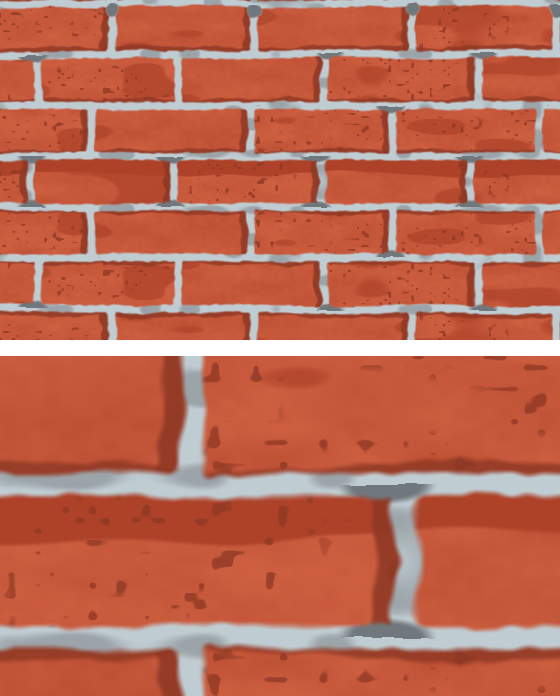
Top, the full canvas; bottom, a detail of the centre.
Write a Shadertoy shader that draws this texture.

```glsl
const float PITCH = 0.431;  // brick length
const float ROW = 0.15;     // course height

float hash(vec2 p) {
    vec3 q = fract(p.xyx * 0.1031);
    q += dot(q, q.yzx + 33.33);
    return fract((q.x + q.y) * q.z);
}

float noise(vec2 p) {
    vec2 i = floor(p), f = fract(p);
    f = f * f * (3.0 - 2.0 * f);
    return mix(mix(hash(i), hash(i + vec2(1, 0)), f.x),
               mix(hash(i + vec2(0, 1)), hash(i + vec2(1, 1)), f.x), f.y);
}

float below(float edge, float soft, float x) {
    return 1.0 - smoothstep(edge - soft, edge + soft, x);
}

// Position of an upright joint, in brick lengths
float jointAt(float i, float row) {
    return i + 0.1 * hash(vec2(i, row) + 7.0);
}

void mainImage(out vec4 fragColor, in vec2 fragCoord) {
    vec2 uv = fragCoord / iResolution.y;
    float soft = max(0.0042, 0.8 / iResolution.y);

    // Courses mirror above and below the middle one
    float height = uv.y - 0.4655;
    vec2 p = vec2(uv.x, abs(height));
    vec2 w = p + 0.012 * (vec2(noise(p * vec2(14, 20)), noise(p * vec2(12, 6) + 40.0)) - 0.5)
               + 0.005 * (vec2(noise(p * 60.0), noise(p * 60.0 + 9.0)) - 0.5);

    // Brick cell and distances to its four sides
    float row = floor(w.y / ROW + 0.5);
    float u = w.x / PITCH - vec4(0.14, 0.62, 0.20, 0.73)[int(clamp(row, 0.0, 3.0))];
    float i = floor(u);
    if (u < jointAt(i, row)) i -= 1.0;
    float left = (u - jointAt(i, row)) * PITCH;
    float right = (jointAt(i + 1.0, row) - u) * PITCH;
    float outer = (row + 0.5) * ROW - w.y;
    float inner = w.y - (row - 0.5) * ROW;
    float seed = hash(vec2(i, row) + 31.0);

    // Rounded brick outline, positive inside
    vec2 q = 0.019 - vec2(min(left, right), min(outer, inner));
    float inset = 0.008 - length(max(q, 0.0)) - min(max(q.x, q.y), 0.0);

    // Grey stain where joints meet, round on the outermost course
    float jointSeed = hash(vec2(left < right ? i : i + 1.0, row) + 53.0);
    vec2 junction = vec2(left < right ? left : -right, outer);
    float stain;
    if (row > 2.5) {
        stain = 0.02 - length(junction - vec2(0.0, 0.018));
        inset = min(inset, -stain);
    } else {
        junction.x += (jointSeed - 0.5) * 0.07;
        stain = 0.017 * step(0.25, jointSeed) - length(junction * vec2(0.42, 0.9));
        inset = min(inset, 0.004 - stain);
    }

    // Brick face: brushed tone and darker patches
    vec2 t = row < 0.5 ? uv : p;
    float brush = noise(t * vec2(12, 28) + seed * 50.0);
    float grain = noise(t * vec2(70, 90));
    vec3 brick = mix(vec3(0.735, 0.305, 0.195), vec3(0.82, 0.385, 0.265),
                     0.55 * brush + 0.25 * grain + 0.2 * seed);
    vec3 shade = vec3(0.68, 0.26, 0.16);
    vec3 deep = vec3(0.55, 0.215, 0.14);
    brick = mix(brick, shade, 0.7 * smoothstep(0.7, 0.77, noise(t * vec2(6, 17) + seed * 90.0)));

    // Broad shadow on the middle course, narrow ones elsewhere
    if (row < 0.5) {
        float depth = 0.04 + 0.025 * noise(vec2(uv.x * 9.0, 3.0));
        brick = mix(brick, shade, below(depth, 0.003, ROW * 0.5 - height));
    } else {
        float depth = 0.014 + 0.012 * noise(vec2(uv.x * 14.0, row * 5.0));
        brick = mix(brick, deep, 0.8 * below(depth, 0.004, inner));
    }
    float sideDepth = 0.024 + 0.012 * noise(vec2(seed * 40.0, p.y * 40.0));
    brick = mix(brick, deep, 0.85 * step(seed, 0.8) * below(sideDepth, 0.004, right));

    // Pits on a few worn bricks
    float pits = smoothstep(0.78, 0.88, noise(t * vec2(75, 95) + 17.0))
               * smoothstep(0.45, 0.6, noise(t * 13.0));
    brick = mix(brick, deep, 0.75 * pits * step(0.62, seed));

    // Mortar with grey wear
    float wear = smoothstep(0.62, 0.8, noise(p * vec2(16, 24) + 70.0));
    vec3 mortar = mix(vec3(0.75, 0.80, 0.82), vec3(0.56, 0.59, 0.61), 0.75 * wear);
    mortar = mix(mortar, vec3(0.44, 0.47, 0.49), smoothstep(-0.004, 0.004, stain));

    fragColor = vec4(mix(mortar, brick, smoothstep(-soft, soft, inset)), 1.0);
}
```
